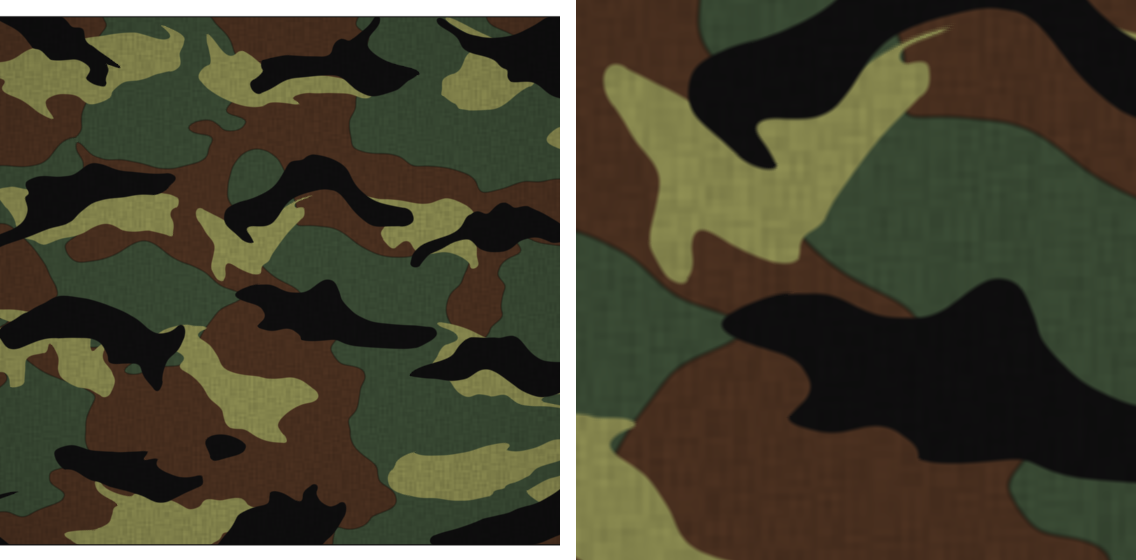
Left: the whole. Right: its middle third, enlarged.
Give the GLSL for this pattern, as a WebGL 2 fragment shader.

```glsl
#version 300 es
precision highp float;
// Four-colour woodland camouflage cloth between two white margins.
// Warped noise splits the ground into green and brown; scattered patches of
// joined tapering limbs lay tan and then black on top, with a faint weave.

#define SOFTNESS 0.0018            // half width of a colour edge
#define MARGIN_LOW 0.026           // lower end of the cloth
#define MARGIN_HIGH 0.971          // upper end of the cloth
#define GROUND_SCALE vec2(3.9, 6.3)
#define TAN_CELL vec2(0.33, 0.24)  // spacing of the tan patches
#define TAN_GIRTH 0.044
#define BLACK_CELL vec2(0.36, 0.25)
#define BLACK_GIRTH 0.041
#define TONGUES 0.16               // sideways pull that makes fingers
#define BENDS 0.075                // upward pull that curves the limbs
#define WEAVE 0.09

uniform vec2 u_resolution;
out vec4 fragColor;

const vec3 BROWN = vec3(0.270, 0.175, 0.115);
const vec3 GREEN = vec3(0.210, 0.270, 0.190);
const vec3 TAN = vec3(0.500, 0.500, 0.290);
const vec3 BLACK = vec3(0.052, 0.050, 0.052);

// Integer hash: three random values for a lattice cell
vec3 hash(vec2 cell, float seed) {
    uvec3 v = uvec3(ivec3(vec3(cell, seed))) * 1664525u + 1013904223u;
    v.x += v.y * v.z; v.y += v.z * v.x; v.z += v.x * v.y;
    v ^= v >> 16u;
    v.x += v.y * v.z; v.y += v.z * v.x; v.z += v.x * v.y;
    return vec3(v >> 8u) / 16777216.0;
}

// Paired columns hold opposite values, which keeps the mean at zero
float latticeValue(vec2 cell, float seed) {
    float value = hash(vec2(floor(cell.x * 0.5), cell.y), seed).x - 0.5;
    return mod(cell.x, 2.0) < 0.5 ? value : -value;
}

float noise(vec2 p, float seed) {
    vec2 c = floor(p), f = fract(p);
    f = f * f * f * (f * (f * 6.0 - 15.0) + 10.0);
    vec2 e = vec2(1.0, 0.0);
    return mix(mix(latticeValue(c, seed), latticeValue(c + e, seed), f.x),
               mix(latticeValue(c + e.yx, seed), latticeValue(c + 1.0, seed), f.x), f.y);
}

// Mostly sideways distortion, changing quickly with height
vec2 warp(vec2 p, float seed) {
    float pull = noise(p * vec2(4.0, 13.0), seed) + 0.3 * noise(p * vec2(9.0, 27.0), seed + 1.0);
    float lift = noise(p * vec2(7.0, 5.0), seed + 2.0) + 0.3 * noise(p * vec2(17.0, 12.0), seed + 3.0);
    return p + vec2(TONGUES * pull, BENDS * lift);
}

float smoothMin(float a, float b, float k) {
    float h = max(k - abs(a - b), 0.0) / k;
    return min(a, b) - h * h * k * 0.25;
}

float limb(vec2 p, vec2 root, vec2 tip, float rootRadius, float tipRadius) {
    vec2 axis = tip - root;
    float h = clamp(dot(p - root, axis) / dot(axis, axis), 0.0, 1.0);
    return length(p - root - axis * h) - mix(rootRadius, tipRadius, h);
}

// One patch per jittered cell: two long limbs, each with a side branch
float patches(vec2 p, vec2 cellSize, float reach, float girth, float slant, float seed) {
    vec2 home = floor(p / cellSize);
    float d = 1.0;
    for (int j = -1; j <= 1; j++)
    for (int i = -1; i <= 1; i++) {
        vec2 cell = home + vec2(i, j);
        vec3 rnd = hash(cell, seed);
        vec2 q = p - (cell + 0.5 + 0.5 * (rnd.xy - 0.5)) * cellSize;
        float lean = slant + 0.9 * (rnd.z - 0.5);
        for (int k = 0; k < 4; k++) {
            vec3 r = hash(cell, seed + 1.0 + float(k));
            bool branch = k > 1;
            float side = k % 2 == 0 ? 1.0 : -1.0;
            float angle = lean + (r.x - 0.5) * (branch ? 2.6 : 0.7);
            vec2 root = branch ? 0.5 * side * reach * vec2(cos(lean), sin(lean)) : vec2(0.0);
            float span = side * reach * (0.7 + 0.6 * r.y) * (branch ? 0.6 : 1.0);
            float radius = girth * (branch ? 0.6 : 1.0);
            vec2 tip = root + span * vec2(cos(angle), sin(angle));
            d = smoothMin(d, limb(q, root, tip, radius, radius * 0.4), 0.02);
        }
    }
    return d;
}

// Rescales a field by its slope to a distance in canvas units
float edgeDistance(float field) {
    float slope = length(vec2(dFdx(field), dFdy(field)) * u_resolution);
    return field / max(slope, 0.2);
}

float inside(float d) {
    float w = max(SOFTNESS, 0.75 / u_resolution.y);
    return smoothstep(w, -w, d);
}

void main() {
    vec2 p = gl_FragCoord.xy / u_resolution;

    // Colour layers
    vec2 g = warp(p, 60.0) * GROUND_SCALE;
    float ground = edgeDistance(noise(g, 70.0) + 0.3 * noise(g * 2.1, 71.0) + 0.008);
    float tanPatch = edgeDistance(patches(warp(p, 80.0), TAN_CELL, 0.11, TAN_GIRTH, -0.2, 30.0));
    float blackPatch = edgeDistance(patches(warp(p, 90.0), BLACK_CELL, 0.12, BLACK_GIRTH, 0.15, 10.0));

    // Ground with a thin dark seam, then the patches
    vec3 cloth = mix(BROWN, GREEN, inside(ground));
    cloth *= 1.0 - 0.25 * smoothstep(0.003, 0.0, abs(ground));
    cloth = mix(cloth, TAN, inside(tanPatch));
    cloth = mix(cloth, BLACK, inside(blackPatch));

    // Woven threads and soft light from the middle
    float threads = noise(p * vec2(240.0, 60.0), 100.0) + noise(p * vec2(60.0, 240.0), 101.0);
    vec2 fromCentre = p - 0.5;
    cloth *= (1.0 + WEAVE * threads) * (1.04 - 0.24 * dot(fromCentre, fromCentre));

    // Dark cut edge and white margins
    float cut = max(MARGIN_LOW - p.y, p.y - MARGIN_HIGH);
    cloth = mix(cloth, BLACK, smoothstep(-0.003, -0.001, cut));
    fragColor = vec4(mix(vec3(1.0), cloth, inside(cut)), 1.0);
}
```
